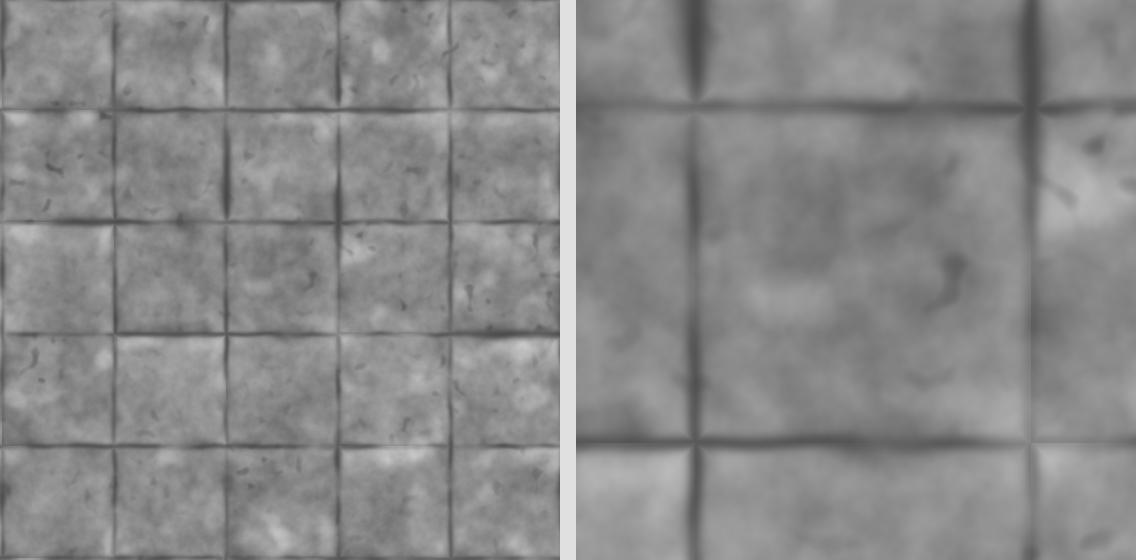
Left: the whole. Right: its middle third, enlarged.
A three.js fragment shader for this texture:

```glsl
// Weathered grey stone paving: five by five square slabs with worn, uneven joints.
varying vec2 vUv;

const float SLABS = 5.0;
const float STONE_GREY = 0.537;
const float JOINT_GREY = 0.28;
const float RIM_LIGHT = 0.14;
const float SCUFF_LIGHT = 0.13;
const float PIT_DEPTH = 0.15;

float hash(vec2 p) {
  vec3 q = fract(vec3(p.xyx) * 0.1031);
  q += dot(q, q.yzx + 33.33);
  return fract((q.x + q.y) * q.z);
}

// Slope of a randomly turned gradient at a lattice corner.
float slope(vec2 corner, vec2 offset) {
  float angle = 6.2832 * hash(corner);
  return dot(vec2(cos(angle), sin(angle)), offset);
}

// Smooth gradient noise, roughly 0 to 1.
float noise(vec2 p) {
  vec2 cell = floor(p);
  vec2 f = p - cell;
  vec2 u = f * f * f * (f * (f * 6.0 - 15.0) + 10.0);
  vec2 e = vec2(1.0, 0.0);
  float low = mix(slope(cell, f), slope(cell + e.xy, f - e.xy), u.x);
  float high = mix(slope(cell + e.yx, f - e.yx), slope(cell + e.xx, f - e.xx), u.x);
  return 0.5 + 0.75 * mix(low, high, u.y);
}

// Layered noise, centred on zero.
float mottle(vec2 p) {
  float sum = 0.0;
  float weight = 0.6;
  for (int i = 0; i < 3; i++) {
    sum += weight * (noise(p) - 0.5);
    p = mat2(1.6, 1.2, -1.2, 1.6) * p + 17.3;
    weight *= 0.5;
  }
  return sum;
}

// Joint coverage for lines at whole values of across, opening and closing along them.
float joint(float across, float along, float seed) {
  float line = floor(across + 0.5);
  float row = line * 7.37 + seed;
  float open = smoothstep(0.60, 0.76, noise(vec2(along * 0.9 + seed, row)));
  float wear = smoothstep(0.2, 0.8, noise(vec2(along * 3.3 + seed, row + 40.3)));
  float wobble = 0.025 * (noise(vec2(along * 4.0, row + 80.6)) - 0.5);
  float dist = abs(across - line + wobble);
  float width = mix(0.026, 0.042, open);
  float strength = mix(0.22 + 0.55 * wear, 0.7 + 0.3 * wear, open);
  return strength * exp(-pow(dist / width, 2.0));
}

// Pale worn band inside the top and right edges, weaker on the others.
float rim(vec2 local, vec2 p, float seed) {
  vec2 farEdge = 1.0 - local;
  float bend = 0.10 * (noise(p * 4.0) - 0.5);
  float bright = min(farEdge.x, farEdge.y) + bend;
  float faint = min(local.x, local.y) + bend;
  float patches = smoothstep(0.3, 0.75, noise(p * 2.4 + 9.0));
  float band = 1.0 - smoothstep(0.06, 0.25, bright);
  float softBand = 1.0 - smoothstep(0.05, 0.18, faint);
  return patches * max(band, 0.3 * softBand) * (0.4 + 0.8 * seed);
}

// Small soft holes, gathered into clusters.
float pits(vec2 p, float density) {
  float holes = smoothstep(0.64, 0.92, noise(p * 8.5 + 41.0));
  float cluster = smoothstep(0.35, 0.65, noise(p * 1.9 + 8.0));
  return holes * cluster * density;
}

void main() {
  vec2 p = vUv * SLABS - vec2(0.02, 0.015);
  vec2 slab = floor(p);
  vec2 local = p - slab;
  float seed = hash(slab + 23.0);
  float rough = hash(slab + 61.0);
  vec2 grainPos = p + 30.0;

  // Slab surface: broad stains flow across slabs, roughness changes per slab.
  float contrast = mix(0.7, 1.3, rough);
  float grey = STONE_GREY + 0.02 * (seed - 0.5);
  grey += 0.13 * (noise(grainPos * 1.1 + 3.7) - 0.5);
  grey += 0.19 * contrast * mottle(grainPos * 2.7);
  grey += 0.13 * mottle(grainPos * 8.0);

  // Worn edges, pale scuffs and pits.
  grey += RIM_LIGHT * rim(local, grainPos, seed);
  float scuff = smoothstep(0.60, 0.88, noise(grainPos * 3.1 + 55.0));
  grey += SCUFF_LIGHT * scuff * (0.3 + 0.7 * rough);
  grey -= PIT_DEPTH * pits(grainPos, 0.35 + 0.65 * rough);

  // Soft grime beside the joints, then the joints themselves.
  vec2 edge = min(local, 1.0 - local);
  float grime = 1.0 - smoothstep(0.0, 0.14, min(edge.x, edge.y));
  grey -= 0.10 * grime * smoothstep(0.4, 0.8, noise(grainPos * 2.6 + 70.0));
  float gap = max(joint(p.x, p.y, 3.4), joint(p.y, p.x, 19.7));
  grey = mix(grey, JOINT_GREY, gap);

  gl_FragColor = vec4(vec3(clamp(grey, 0.25, 0.78)), 1.0);
}
```
